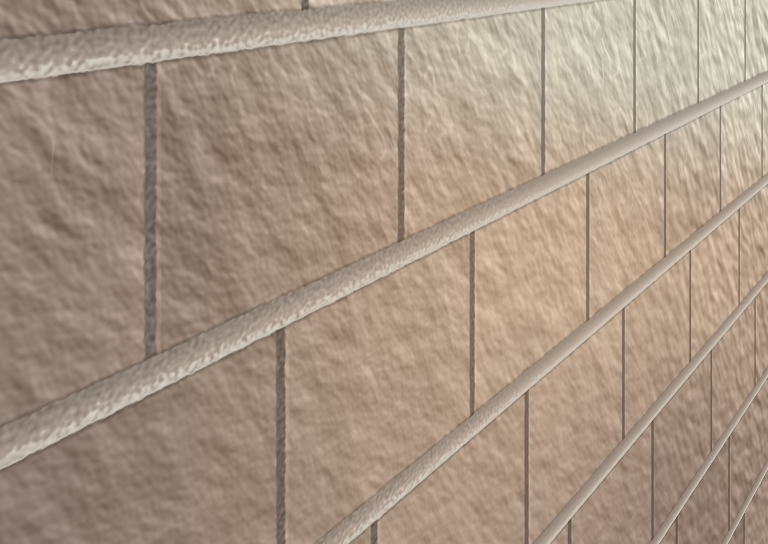
This texture is drawn by a WebGL 1 fragment shader. Its source:

```glsl
precision highp float;
// Slate-textured brick wall receding to the right, running bond, with pale rough bed joints.
uniform vec2 u_resolution;

const vec2 VANISH = vec2(1.374, 1.116);
const float BED_HALF = 0.055;
const float HEAD_HALF = 0.017;

vec2 hash2(vec2 p) {
  p = vec2(dot(p, vec2(127.1, 311.7)), dot(p, vec2(269.5, 183.3)));
  return fract(sin(p) * 43758.55) * 2.0 - 1.0;
}

// Gradient noise, roughly -0.7 to 0.7
float noise(vec2 p) {
  vec2 i = floor(p), f = fract(p);
  vec2 w = f * f * f * (f * (f * 6.0 - 15.0) + 10.0);
  vec2 e = vec2(1.0, 0.0);
  float a = dot(hash2(i), f);
  float b = dot(hash2(i + e.xy), f - e.xy);
  float c = dot(hash2(i + e.yx), f - e.yx);
  float d = dot(hash2(i + e.xx), f - e.xx);
  return mix(mix(a, b, w.x), mix(c, d, w.x), w.y);
}

// Layered relief; octaves finer than a pixel fade out
float relief(vec2 q, float pixel) {
  float sum = 0.0, amp = 0.6, freq = 7.0;
  for (int i = 0; i < 4; i++) {
    float keep = 1.0 - smoothstep(0.2, 0.7, freq * pixel);
    sum += amp * keep * noise(q * freq * vec2(1.0, 0.65));
    freq *= 2.1;
    amp *= 0.55;
  }
  return sum;
}

// Soft-edged band of given half width around zero
float band(float d, float halfWidth, float soft) {
  return 1.0 - smoothstep(halfWidth - soft, halfWidth + soft, abs(d));
}

// Signed distance to the nearest whole number
float toNearest(float x) {
  return fract(x + 0.5) - 0.5;
}

// Light over the whole wall: warm glow, cool sheen above, dusk at lower right
vec3 wallTone(vec2 p) {
  vec3 umber = vec3(0.55, 0.485, 0.44), tan_ = vec3(0.70, 0.605, 0.525);
  vec3 glow = vec3(0.78, 0.675, 0.57), sheen = vec3(0.80, 0.78, 0.71);
  vec3 dusk = vec3(0.55, 0.47, 0.425);
  vec3 c = mix(umber, tan_, smoothstep(0.0, 0.65, p.x));
  vec2 g = (p - vec2(0.72, 0.5)) * vec2(4.0, 3.5);
  c = mix(c, glow, 0.8 * exp(-dot(g, g)));
  float low = (1.0 - smoothstep(0.0, 0.55, p.y)) * smoothstep(0.55, 0.9, p.x);
  c = mix(c, dusk, 0.75 * low);
  float high = smoothstep(0.62, 0.95, p.y + 0.2 * (p.x - 0.6));
  return mix(c, sheen, high * smoothstep(0.1, 0.85, p.x));
}

// Brick face: embossed slate, slanted bright ridges, tone drift per brick
vec3 brickFace(vec3 tone, vec2 wall, vec2 id, float pixel, float height) {
  vec2 q = wall + id * vec2(3.7, 1.3);
  q.x -= 0.45 * q.y;
  float step_ = max(0.012, pixel);
  float emboss = relief(q, pixel) - relief(q + vec2(step_, -step_), pixel);
  float crest = abs(noise(q * vec2(9.0, 2.6) + 0.8 * noise(q * 6.0)));
  float patch_ = smoothstep(0.0, 0.35, noise(q * 2.3 + 5.0) + 0.25 * height);
  float ridge = (1.0 - smoothstep(0.0, 0.07 + 4.0 * pixel, crest)) * patch_;
  float stain = noise(vec2(wall.x * 5.0, wall.y * 0.9) + id);
  vec3 c = tone * (1.0 + 0.045 * hash2(id).x + 0.06 * stain);
  c += emboss * mix(0.45, 0.75, height);
  return c + ridge * vec3(0.07, 0.07, 0.065) * smoothstep(0.2, 0.9, height);
}

// Bed joint: k runs from -1 at the upper edge to 1 at the lower edge
vec3 bedMortar(vec3 tone, float k, float grain) {
  vec3 mortar = mix(tone, vec3(0.64, 0.60, 0.56), 0.6);
  vec3 rim = vec3(0.83, 0.81, 0.77);
  vec3 c = mortar * mix(0.90, 1.10, smoothstep(-0.9, 0.6, k));
  float lit = smoothstep(0.25, 0.75, k + 0.7 * grain);
  return mix(c, rim, 0.65 * lit) + 0.14 * grain;
}

void main() {
  vec2 p = gl_FragCoord.xy / u_resolution;

  // Perspective: wall coordinates count bricks across and courses downward
  float depth = VANISH.x - p.x;
  float slope = 0.706 * (VANISH.y - p.y) / depth - 0.118;
  vec2 wall = vec2(3.071 / depth - 2.606, slope * (2.68 + 0.14 * slope));
  vec2 pixel = vec2(3.07 / (depth * depth), 2.0 / depth) / u_resolution;

  // Running bond with a slight drift from course to course
  float course = floor(wall.y);
  float across = wall.x + course * (0.05 + 0.011 * course) - 0.5 * mod(course, 2.0);
  vec2 id = vec2(floor(across), course);

  vec3 tone = wallTone(p);
  vec3 color = brickFace(tone, wall, id, pixel.x, p.y);

  // Head joints: dark grainy slots with a faint lit edge on the right
  float fade = 1.0 - smoothstep(0.2, 0.7, 60.0 * pixel.x);
  float grain = noise(wall * vec2(60.0, 55.0)) * fade;
  float rough = 0.006 * noise(wall * 22.0) + 0.006 * grain;
  float head = toNearest(across) + rough;
  color += 0.05 * band(head - 0.024, 0.007, pixel.x);
  vec3 slot = mix(vec3(0.45, 0.41, 0.38), tone * 0.62, smoothstep(0.1, 0.5, p.x));
  color = mix(color, slot + 0.16 * grain, 0.9 * band(head, HEAD_HALF, 0.6 * pixel.x + 0.003));

  // Bed joints: shadow lines on both sides, then the mortar
  float bed = toNearest(wall.y) + rough;
  color *= 1.0 - 0.20 * band(abs(bed) - BED_HALF, 0.010, pixel.y + 0.004);
  vec3 mortar = bedMortar(tone, bed / BED_HALF, grain);
  color = mix(color, mortar, band(bed, BED_HALF, 0.7 * pixel.y + 0.002));

  gl_FragColor = vec4(clamp(color, 0.0, 1.0), 1.0);
}
```
